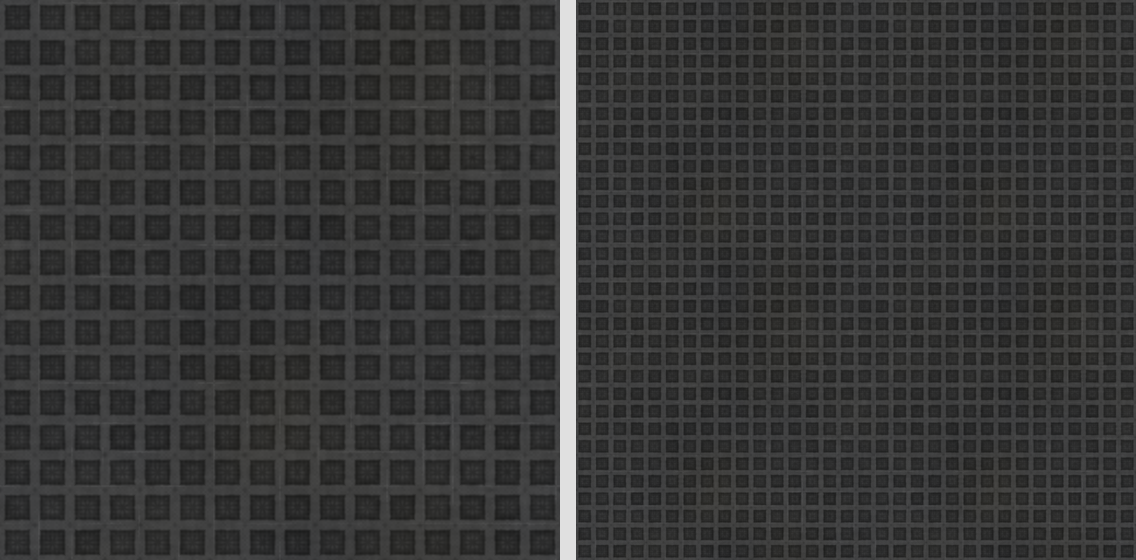
Left: one tile. Right: repeated 2 by 2.
Give the GLSL for this texture, as a WebGL 1 fragment shader.

```glsl
precision highp float;
uniform vec2 u_resolution;

const float REPEATS = 16.0;         // cells across and down
const float HALF_SQUARE = 0.358;    // half width of a dark square, in cells
const float EDGE_SOFT = 0.045;      // half width of the blurred square edge
const float THREADS = 8.0;          // weave threads per cell
const float WEAVE_DEPTH = 0.010;
const float GRAIN_DEPTH = 0.034;
const float STREAK_DEPTH = 0.040;
const float CELL_VARIATION = 0.016;
const float WARMTH = 0.012;
const vec3 BAR_COLOR = vec3(0.250, 0.250, 0.248);
const vec3 RIM_COLOR = vec3(0.143, 0.143, 0.139);
const vec3 CORE_COLOR = vec3(0.174, 0.174, 0.171);
const float TAU = 6.2831853;

float hash(vec2 p) {
  return fract(sin(dot(p, vec2(127.1, 311.7))) * 43758.5453);
}

// Value noise that wraps after a whole number of lattice steps
float wrapNoise(vec2 p, vec2 period, float seed) {
  vec2 i = floor(p);
  vec2 f = fract(p);
  f = f * f * (3.0 - 2.0 * f);
  vec2 a = mod(i, period) + seed;
  vec2 b = mod(i + 1.0, period) + seed;
  return mix(mix(hash(a), hash(vec2(b.x, a.y)), f.x),
             mix(hash(vec2(a.x, b.y)), hash(b), f.x), f.y);
}

float tileNoise(vec2 uv, vec2 period, float seed) {
  return wrapNoise(uv * period, period, seed);
}

// Pale worn thread that fades in and out along a bar
float wornThread(float across, float along, float seed) {
  float id = floor(across + 0.5);
  float d = fract(across + 0.5) - 0.5;
  float offset = 0.24 * (hash(vec2(mod(id, REPEATS), seed)) - 0.5);
  float strength = wrapNoise(vec2(id, along), vec2(REPEATS), seed);
  float line = 1.0 - smoothstep(0.012, 0.045, abs(d - offset));
  return line * smoothstep(0.45, 0.95, strength);
}

void main() {
  vec2 uv = gl_FragCoord.xy / u_resolution;
  vec2 grid = uv * REPEATS;
  vec2 cell = mod(floor(grid), REPEATS);
  vec2 p = fract(grid) - 0.5;
  float pixel = REPEATS / min(u_resolution.x, u_resolution.y);

  // Fine threads in both directions
  float warp = tileNoise(uv, vec2(128.0, 32.0), 11.0) - 0.5;
  float weft = tileNoise(uv, vec2(32.0, 128.0), 37.0) - 0.5;
  float grain = tileNoise(uv, vec2(256.0), 59.0) - 0.5;
  vec2 wave = cos(TAU * THREADS * p);

  // Dark square with slightly ragged edges
  vec2 q = abs(p) + 0.025 * vec2(weft, warp);
  float soft = max(EDGE_SOFT, pixel);
  float bar = smoothstep(-soft, soft, max(q.x, q.y) - HALF_SQUARE);

  // Lighter core with a faint rosette around a dark eye
  float r = length(p);
  float angle = atan(p.y, p.x + 0.0001);
  float core = 1.0 - smoothstep(0.16, 0.31, max(q.x, q.y));
  float ring = exp(-pow((r - 0.15) / 0.065, 2.0));
  float rosette = ring * (0.5 + 0.5 * cos(8.0 * angle));
  float eye = exp(-pow(r / 0.05, 2.0));
  vec3 square = mix(RIM_COLOR, CORE_COLOR, core);
  square += 0.020 * rosette - 0.016 * eye;
  square += WEAVE_DEPTH * (wave.x + wave.y) * 0.6;
  square += CELL_VARIATION * (hash(cell + 5.0) - 0.5);

  // Bars with dark knots at the crossings and worn threads
  vec2 corner = 0.5 - abs(p);
  float knot = exp(-dot(corner, corner) / 0.0045);
  vec3 bars = BAR_COLOR - 0.040 * knot;
  bars += 0.4 * WEAVE_DEPTH * wave.x * wave.y;
  float wear = wornThread(grid.x, grid.y, 71.0);
  wear = max(wear, wornThread(grid.y, grid.x, 97.0));
  bars += STREAK_DEPTH * wear * (0.7 + 0.6 * grain);

  // Shared grain, broad shading and warm drift
  vec3 color = mix(square, bars, bar);
  color += GRAIN_DEPTH * (0.6 * (warp + weft) + 0.5 * grain);
  color *= 1.0 + 0.09 * (tileNoise(uv, vec2(5.0), 113.0) - 0.5);
  float warm = tileNoise(uv, vec2(4.0), 131.0) - 0.5;
  warm += 0.5 * (tileNoise(uv, vec2(REPEATS), 151.0) - 0.5);
  color += WARMTH * warm * vec3(0.5, 0.2, -0.7);

  gl_FragColor = vec4(clamp(color, 0.0, 1.0), 1.0);
}
```
